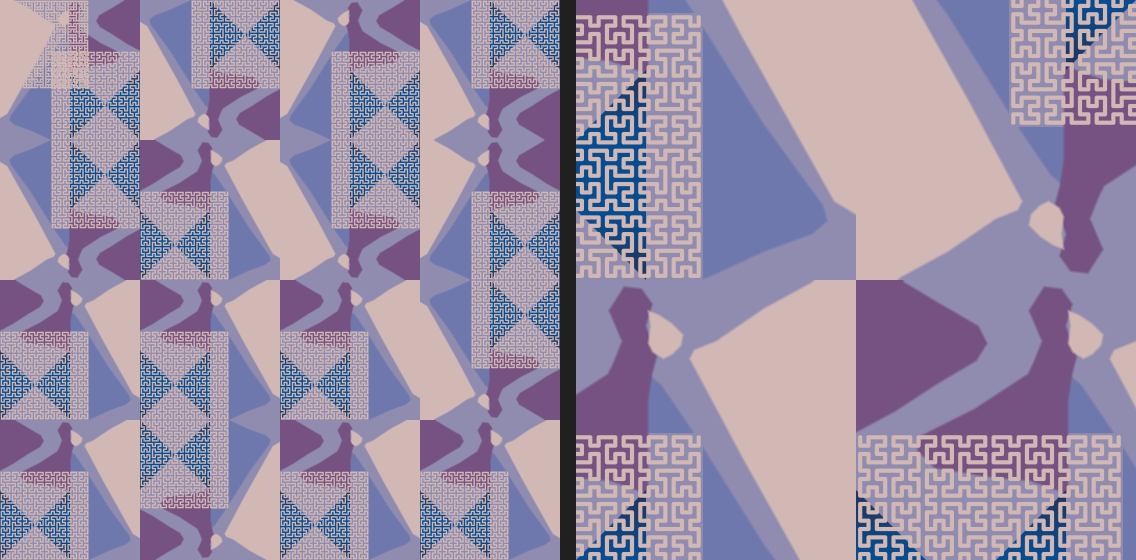
Left, the full canvas; right, a detail of the centre.
A WebGL 2 fragment shader for this pattern:

```glsl
#version 300 es
precision highp float;
// A 4 by 4 grid of one tile, mirrored at varying cells: flat rounded shapes
// made from polygon distances, under a square of fine space-filling curve
// with a dark bow tie. The first cell carries a second, doubled curve.

uniform vec2 u_resolution;
out vec4 fragColor;

const float GRID = 4.0;          // tiles across and down
const float TILE = 192.0;        // design units per tile
const float PANEL = 122.0;       // side of the curve square
const float BOW = 48.0;          // half side of the bow tie
const int CURVE_CELLS = 32;      // curve cells per panel side
const float CURVE_HALF = 0.25;   // half line width, in curve cells
const float SOFTNESS = 0.9;      // extra edge blur of the flat shapes
const int FLIP_X = 0x8DF;        // one bit per tile, row by row from the top
const int FLIP_Y = 0x285A;

const vec3 LAVENDER = vec3(0.56, 0.55, 0.69);
const vec3 PINK = vec3(0.825, 0.72, 0.705);
const vec3 PURPLE = vec3(0.46, 0.32, 0.51);
const vec3 BLUE = vec3(0.435, 0.47, 0.68);
const vec3 DEEP_BLUE = vec3(0.02, 0.30, 0.57);
const vec3 NAVY = vec3(0.13, 0.21, 0.37);

// Outlines in tile units, y down
const int N = 10;
const vec2 BLOB[N] = vec2[N](vec2(-8, -8), vec2(20, -8), vec2(22, 1), vec2(37, 10),
  vec2(56, 21), vec2(60, 29), vec2(55, 37), vec2(38, 47), vec2(18, 60), vec2(-8, 74));
const vec2 KNOB[N] = vec2[N](vec2(86, 3), vec2(94, 4), vec2(99, 11), vec2(96, 21),
  vec2(101, 35), vec2(97, 50), vec2(78, 44), vec2(81, 38), vec2(85, 28), vec2(79, 14));
const vec2 WEDGE[N] = vec2[N](vec2(99, 42), vec2(97, 55), vec2(97, 98), vec2(80, 92),
  vec2(60, 90), vec2(36, 86), vec2(28, 78), vec2(30, 71), vec2(54, 59), vec2(80, 42));
const vec2 DROP[N] = vec2[N](vec2(97, 14), vec2(102, 16), vec2(108, 20), vec2(113, 25),
  vec2(112, 30), vec2(108, 34), vec2(104, 36), vec2(99, 33), vec2(97, 29), vec2(98, 21));
const vec2 SLAB[N] = vec2[N](vec2(116, 36), vec2(118, 32), vec2(128, 28), vec2(150, 13),
  vec2(172, 1), vec2(180, -8), vec2(200, -8), vec2(200, 167), vec2(182, 156), vec2(140, 81));
const vec2 SAIL[N] = vec2[N](vec2(96, 42), vec2(103, 48), vec2(118, 70), vec2(150, 121),
  vec2(177, 158), vec2(179, 165), vec2(172, 171), vec2(150, 179), vec2(124, 191), vec2(96, 200));

// Signed distance to a closed polygon
float polygon(vec2 p, vec2 v[N]) {
  float d = 1e6, side = 1.0;
  for (int i = 0; i < N; i++) {
    vec2 a = v[i], e = v[(i + 1) % N] - a, w = p - a;
    vec2 r = w - e * clamp(dot(w, e) / dot(e, e), 0.0, 1.0);
    d = min(d, dot(r, r));
    bool above = w.y >= 0.0, below = w.y < e.y, left = e.x * w.y > e.y * w.x;
    if (above == below && below == left) side = -side;
  }
  return side * sqrt(d);
}

float cover(float d, float width) {
  return clamp(0.5 - d / width, 0.0, 1.0);
}

// Position of a cell along the Hilbert curve
int hilbertIndex(ivec2 c) {
  int index = 0;
  for (int s = CURVE_CELLS / 2; s > 0; s /= 2) {
    int rx = (c.x & s) > 0 ? 1 : 0, ry = (c.y & s) > 0 ? 1 : 0;
    index += s * s * ((3 * rx) ^ ry);
    if (ry == 0) {
      if (rx == 1) c = CURVE_CELLS - 1 - c;
      c = c.yx;
    }
  }
  return index;
}

// Coverage of the curve line; uv spans 0..1 over the panel
float curveLine(vec2 uv, float pixel) {
  if (min(uv.x, uv.y) < 0.0 || max(uv.x, uv.y) >= 1.0) return 0.0;
  vec2 g = uv * float(CURVE_CELLS), f = fract(g) - 0.5;
  ivec2 cell = ivec2(g);
  int here = hilbertIndex(cell);
  float d = 1.0;
  for (int i = 0; i < 4; i++) {
    ivec2 dir = (i < 2 ? ivec2(1, 0) : ivec2(0, 1)) * (1 - 2 * (i & 1));
    ivec2 next = cell + dir;
    if (min(next.x, next.y) < 0 || max(next.x, next.y) >= CURVE_CELLS) continue;
    if (abs(hilbertIndex(next) - here) != 1) continue;
    vec2 axis = vec2(dir);
    d = min(d, length(f - axis * clamp(dot(f, axis), 0.0, 0.5)));
  }
  return cover(d - CURVE_HALF, pixel * float(CURVE_CELLS) / PANEL);
}

void main() {
  // Tile coordinates, from the top left, mirrored by the flip bits
  vec2 p = gl_FragCoord.xy / u_resolution * GRID;
  p.y = GRID - p.y;
  ivec2 tile = ivec2(clamp(floor(p), 0.0, GRID - 1.0));
  int bit = tile.y * int(GRID) + tile.x;
  vec2 local = fract(p) * TILE, q = local;
  if (((FLIP_X >> bit) & 1) == 1) q.x = TILE - q.x;
  if (((FLIP_Y >> bit) & 1) == 1) q.y = TILE - q.y;
  float pixel = GRID * TILE / u_resolution.y, soft = pixel + SOFTNESS;

  // Flat shapes and panel ground
  vec2 panel = vec2(q.x, q.y - (TILE - PANEL));
  vec3 color = mix(LAVENDER, PINK, cover(polygon(q, SLAB), soft));
  color = mix(color, BLUE, cover(polygon(q, SAIL), soft));
  color = mix(color, LAVENDER, cover(max(panel.x - PANEL, -panel.y), pixel));
  float purple = min(polygon(q, BLOB), min(polygon(q, KNOB), polygon(q, WEDGE)));
  color = mix(color, PURPLE, cover(purple, soft));
  color = mix(color, PINK, cover(polygon(q, DROP), soft));

  // Bow tie, darker toward its corners
  vec2 b = abs(q - vec2(BOW, TILE - BOW));
  float bow = max((b.y - b.x) * 0.707, b.x - BOW);
  color = mix(color, mix(DEEP_BLUE, NAVY, smoothstep(0.3, 1.0, b.y / BOW)), cover(bow, pixel));

  // Curve panel, then the doubled curve of the first tile
  color = mix(color, PINK, curveLine(panel / PANEL, pixel));
  if (bit == 0) {
    vec2 uv = local / PANEL;
    color = mix(color, PINK, max(curveLine(uv, pixel), curveLine(uv.yx, pixel)));
  }
  fragColor = vec4(color, 1.0);
}
```
